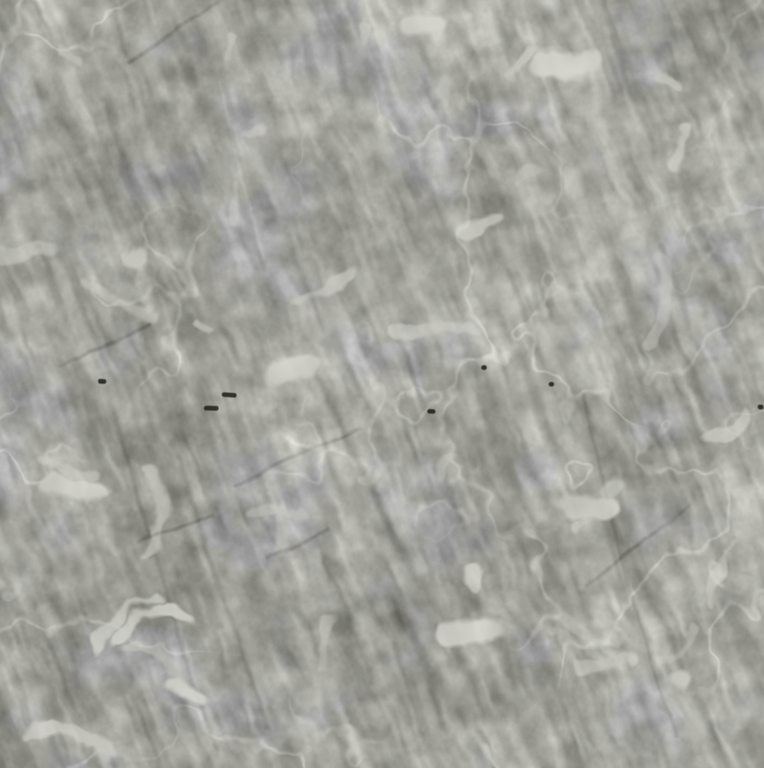
A Shadertoy shader for this texture:

```glsl
// Weathered grey marble with steep scratches, pale broken veins, cracks and tiny pits.

float hash(vec2 p) {
    return fract(sin(dot(p, vec2(127.1, 311.7))) * 43758.5453);
}

vec2 hash2(float i, float seed) {
    return vec2(hash(vec2(i, seed)), hash(vec2(i, seed + 7.3)));
}

float noise(vec2 p) {
    vec2 i = floor(p), f = fract(p);
    f = f * f * (3.0 - 2.0 * f);
    return mix(mix(hash(i), hash(i + vec2(1, 0)), f.x),
               mix(hash(i + vec2(0, 1)), hash(i + vec2(1, 1)), f.x), f.y);
}

float fbm(vec2 p) {
    float sum = 0.0, amp = 0.533;
    for (int i = 0; i < 4; i++) {
        sum += amp * noise(p);
        p = mat2(1.6, 1.2, -1.2, 1.6) * p + 17.3;
        amp *= 0.5;
    }
    return sum;
}

// Coordinates whose x axis runs along the given angle
vec2 along(vec2 p, float angle) {
    vec2 d = vec2(cos(angle), sin(angle));
    return vec2(dot(p, d), dot(p, vec2(-d.y, d.x)));
}

// Distance to a bent stroke centred on the origin
float stroke(vec2 p, float angle, float halfLength, float bend) {
    vec2 q = along(p, angle);
    q.y += bend * q.x * q.x;
    q.x -= clamp(q.x, -halfLength, halfLength);
    return length(q);
}

// One jittered point per cell of an n by n grid
vec2 scatter(float i, float n, float seed) {
    return (vec2(mod(i, n), floor(i / n)) + hash2(i, seed)) / n;
}

void mainImage(out vec4 fragColor, in vec2 fragCoord) {
    vec2 p = fragCoord / iResolution.y;
    vec2 warp = vec2(fbm(p * 18.0), fbm(p * 18.0 + 41.0)) - 0.5;
    vec2 rough = p + 0.035 * warp;

    // Cloudy body, fine mottling and brushed grain
    float tone = 0.637 + 0.17 * (fbm(p * 5.0 + 3.0) - 0.5);
    tone += 0.25 * (fbm(p * 42.0) - 0.5);
    vec2 grain = along(p + 0.02 * warp, -1.2);
    tone += 0.12 * (noise(grain * vec2(9.0, 75.0)) - 0.5);
    tone += 0.08 * (noise(grain * vec2(20.0, 150.0) + 9.0) - 0.5);

    // Long soft scratches, dark and light
    for (float i = 0.0; i < 16.0; i++) {
        vec2 h = hash2(i, 2.0);
        float d = stroke(p + 0.008 * warp - scatter(i, 4.0, 5.0),
                         -1.33 + 0.35 * h.x, 0.08 + 0.17 * h.y, 0.3 * (h.x - 0.5));
        float dark = step(h.y, 0.35) * 0.085 - 0.055;
        tone += dark * smoothstep(0.004 + 0.009 * h.x, 0.0, d);
    }

    // Faint patchy web of veins
    float ridge = abs(fbm(p * 9.0 + 20.0) - 0.5);
    tone += 0.08 * smoothstep(0.03, 0.0, ridge) * smoothstep(0.45, 0.75, noise(p * 5.0 + 60.0));

    // Short pale curved veins of uneven width
    float pale = 0.0;
    float swell = noise(p * 32.0 + 13.0);
    for (float i = 0.0; i < 36.0; i++) {
        vec2 h = hash2(i, 11.0), k = hash2(i, 29.0);
        float d = stroke(rough - scatter(i, 6.0, 17.0), 0.3 + 2.6 * (h.x - 0.5),
                         0.01 + 0.05 * h.y * h.y, 16.0 * (k.x - 0.5));
        float width = 0.002 + 0.009 * swell;
        pale = max(pale, (0.35 + 0.65 * k.y) * smoothstep(width + 0.004, width - 0.003, d));
    }

    // Pale chips with a soft halo
    for (float i = 0.0; i < 9.0; i++) {
        vec2 h = hash2(i, 37.0);
        float d = stroke(rough - scatter(i, 3.0, 43.0), 0.9 * (h.x - 0.6), 0.035 * h.y, 0.0);
        float radius = 0.009 + 0.009 * h.x;
        pale = max(pale, smoothstep(radius + 0.005, radius - 0.005, d));
        tone += 0.035 * smoothstep(0.08, 0.0, d);
    }
    tone = mix(tone, 0.81 + 0.1 * (swell - 0.5), 0.85 * pale);

    // Thin dark cracks rising to the right
    for (float i = 0.0; i < 6.0; i++) {
        vec2 h = hash2(i, 53.0);
        float d = stroke(p + 0.012 * warp - hash2(i, 59.0), 0.3 + 0.4 * h.x,
                         0.04 + 0.08 * h.y, 0.6 * (h.y - 0.5));
        tone -= 0.11 * smoothstep(0.005, 0.0, d) * (0.4 + 0.6 * noise(p * 25.0));
    }

    // Tiny dark pits, some drawn out sideways
    for (float i = 0.0; i < 7.0; i++) {
        vec2 h = hash2(i, 67.0);
        vec2 centre = vec2((i + h.x) / 7.0, 0.44 + 0.1 * h.y);
        float d = stroke(p + 0.004 * warp - centre, 0.0, 0.007 * hash(h), 0.0);
        tone = mix(tone, 0.14, 0.9 * smoothstep(0.0045, 0.0015, d));
    }

    // Warm grey with a few neutral patches
    float neutral = smoothstep(0.58, 0.72, fbm(p * 13.0 + 80.0)) * (1.0 - pale);
    vec3 stone = vec3(tone, tone + 0.002, tone - 0.026 + 0.026 * neutral);
    fragColor = vec4(clamp(stone, 0.0, 1.0), 1.0);
}
```
